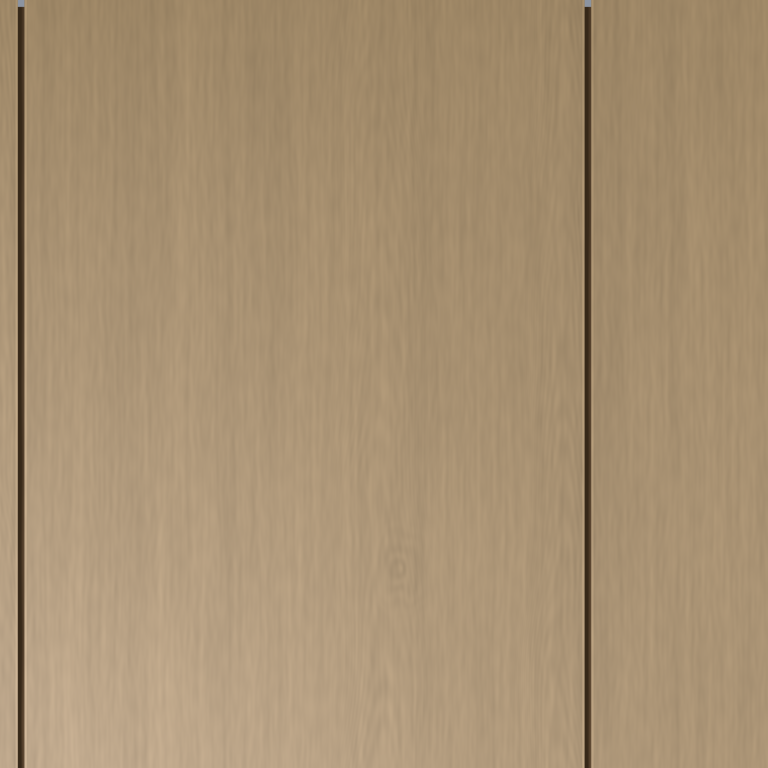
A WebGL 1 fragment shader for this texture:

```glsl
precision highp float;
// Tall oak veneer panels divided by narrow dark vertical grooves.
// Stretched gradient noise makes the grain, bent ring fields make the arched
// figure and a knot, and a soft glow lights the lower left.
uniform vec2 u_resolution;

const float FIRST_GROOVE = 0.0275;
const float PANEL_WIDTH = 0.738;
const float GROOVE_HALF = 0.0042;
const float LIP_OFFSET = 0.0060;
const float LIP_HALF = 0.0013;
const float CAP_HEIGHT = 0.009;
const float STREAK_GAIN = 0.030;
const float FIBRE_GAIN = 0.038;
const float PORE_GAIN = 0.030;
const float FIGURE_GAIN = 0.019;
const vec3 OAK_SHADE = vec3(0.605, 0.515, 0.385);
const vec3 OAK_LIGHT = vec3(0.755, 0.665, 0.555);
const vec3 GROOVE_DARK = vec3(0.21, 0.155, 0.095);
const vec3 GROOVE_BROWN = vec3(0.37, 0.285, 0.20);
const vec3 CAP_GREY = vec3(0.55, 0.58, 0.63);
const vec2 KNOT = vec2(0.495, 0.26);

vec2 gradientAt(vec2 cell) {
  vec3 p = fract(cell.xyx * vec3(0.1031, 0.1030, 0.0973));
  p += dot(p, p.yzx + 33.33);
  float angle = 6.2832 * fract((p.x + p.y) * p.z);
  return vec2(cos(angle), sin(angle));
}

// Gradient noise, roughly -0.7 to 0.7
float noise(vec2 p) {
  vec2 i = floor(p), f = p - i;
  vec2 w = f * f * f * (f * (f * 6.0 - 15.0) + 10.0);
  vec2 e = vec2(1.0, 0.0);
  float low = mix(dot(gradientAt(i), f), dot(gradientAt(i + e), f - e), w.x);
  float high = mix(dot(gradientAt(i + e.yx), f - e.yx),
                   dot(gradientAt(i + 1.0), f - 1.0), w.x);
  return mix(low, high, w.y);
}

// 1 inside a band of the given half width, with soft edges
float band(float d, float halfWidth, float soft) {
  return 1.0 - smoothstep(halfWidth - soft, halfWidth + soft, abs(d));
}

// Nested arches around a vertical axis, faded out sideways
float arches(vec2 p, float axis, float spread, float seed) {
  float x = p.x - axis + 0.018 * noise(vec2(p.y * 4.0, seed));
  float warp = 0.9 * noise(vec2(p.x * 30.0, p.y * 7.0 + seed));
  float phase = 14.0 * p.y + 5.0 * x * x / (spread * spread) + warp;
  float lines = sin(6.2832 * phase);
  float patchy = 0.55 + 0.8 * noise(vec2(p.x * 12.0, p.y * 5.0 - seed));
  return lines * patchy * exp(-x * x / (spread * spread));
}

// Fibre, pore and figure brightness of one panel
float grain(vec2 p, float panel) {
  float seed = 17.0 * panel + 40.0;
  vec2 q = p + vec2(0.004 * noise(vec2(p.x * 9.0, p.y * 4.0 + seed)), 0.0);
  float streaks = noise(vec2(q.x * 24.0 + seed, q.y * 0.8))
                + 0.7 * noise(vec2(q.x * 65.0 + seed, q.y * 1.5));
  float fibres = noise(vec2(q.x * 150.0, q.y * 5.0 + seed));
  float pores = noise(vec2(q.x * 210.0 + seed, q.y * 32.0));
  float figure = arches(p, 0.47, 0.045, seed) + arches(p, 0.705, 0.035, seed + 9.0);
  return STREAK_GAIN * streaks + FIBRE_GAIN * fibres
       + PORE_GAIN * pores + FIGURE_GAIN * figure;
}

// Faint oval rings around the knot of the middle panel
float knot(vec2 p) {
  vec2 d = (p - KNOT) / vec2(0.03, 0.045);
  float r = length(d) + 0.4 * noise(p * vec2(45.0, 20.0));
  return exp(-dot(d, d)) * (0.018 * sin(16.0 * r) - 0.022);
}

// Light strength: strongest at lower left, fading up and to the right
float glow(vec2 uv) {
  float rise = 1.0 - uv.y;
  float sideFade = mix(1.05, 0.42, smoothstep(-0.1, 1.0, uv.x));
  return 0.05 + sideFade * rise + 0.07 * noise(uv * vec2(3.0, 1.5) + 5.0);
}

void main() {
  vec2 uv = gl_FragCoord.xy / u_resolution;
  float soft = max(0.75 / u_resolution.x, 0.0006);

  // Panel layout
  float along = uv.x - FIRST_GROOVE;
  float panel = floor(along / PANEL_WIDTH);
  vec2 local = vec2(along - panel * PANEL_WIDTH, uv.y);
  float fromGroove = along - PANEL_WIDTH * floor(along / PANEL_WIDTH + 0.5);

  // Lit wood
  vec3 color = mix(OAK_SHADE, OAK_LIGHT, clamp(glow(uv), 0.0, 1.0));
  float isMiddle = 1.0 - step(0.5, abs(panel));
  color *= 1.0 + 1.25 * (grain(local, panel) + isMiddle * knot(local));

  // Bright lips and soft shade beside the groove
  color *= 1.0 - 0.10 * exp(-abs(fromGroove) / 0.006);
  float lip = band(abs(fromGroove) - LIP_OFFSET, LIP_HALF, soft);
  color *= 1.0 + 0.13 * lip;

  // Groove: dark left wall, browner right wall, grey cap at the top
  float wall = smoothstep(-0.001, 0.004, fromGroove + 0.0012 * noise(vec2(uv.y * 9.0, panel)));
  vec3 groove = mix(GROOVE_DARK, GROOVE_BROWN, wall * (1.0 - 0.4 * uv.y));
  float cap = smoothstep(-soft, soft, uv.y - 1.0 + CAP_HEIGHT);
  groove = mix(groove, CAP_GREY, cap);
  color = mix(color, groove, band(fromGroove, GROOVE_HALF, soft));

  gl_FragColor = vec4(color, 1.0);
}
```
